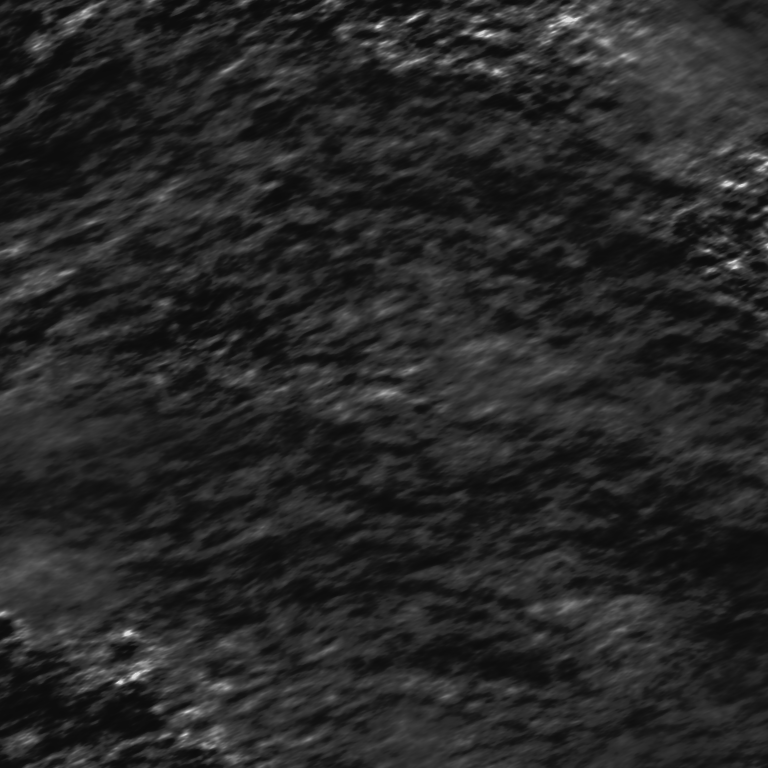
This texture is drawn by a WebGL 2 fragment shader. Its source:

```glsl
#version 300 es
precision highp float;

uniform vec2 u_resolution;
out vec4 fragColor;

// Tone curve
const float FLOOR_TONE = 0.047;
const float MID_TONE = 0.11;
const float SHADOW_SLOPE = 1.15;
const float LIGHT_SLOPE = 0.46;
const float TONE_SHIFT = 0.24;

// Layer scales and strengths
const vec2 PATCH_SCALE = vec2(3.2, 8.5);
const vec2 RELIEF_SCALE = vec2(11.0, 28.0);
const vec2 GRAIN_SCALE = vec2(42.0, 115.0);
const float PATCH_GAIN = 0.62;
const float RELIEF_GAIN = 0.6;
const float GRAIN_GAIN = 0.85;
const float GRAIN_ANGLE = 0.4;
const float RELIEF_ANGLE = 0.14;

// Large shapes
const float ARCH_BEND = 0.6;
const float WARP = 0.1;
const float NOISE_SPREAD = 0.13;
const float RELIEF_SPREAD = 0.09;
const vec2 LIGHT_STEP = vec2(-0.006, 0.011);

float hash(vec2 cell) {
    return fract(sin(dot(cell, vec2(127.1, 311.7))) * 43758.5453);
}

float valueNoise(vec2 p) {
    vec2 cell = floor(p);
    vec2 f = fract(p);
    f = f * f * (3.0 - 2.0 * f);
    float low = mix(hash(cell), hash(cell + vec2(1.0, 0.0)), f.x);
    float high = mix(hash(cell + vec2(0.0, 1.0)), hash(cell + vec2(1.0, 1.0)), f.x);
    return mix(low, high, f.y);
}

// Layered noise with zero mean
float fbm(vec2 p, int octaves) {
    float sum = 0.0;
    float total = 0.0;
    float amplitude = 0.5;
    for (int i = 0; i < octaves; i++) {
        sum += amplitude * (valueNoise(p) - 0.5);
        total += amplitude;
        amplitude *= 0.5;
        p = p * 2.03 + vec2(17.3, 9.1);
    }
    return sum / total;
}

vec2 rotate(vec2 p, float angle) {
    float c = cos(angle);
    float s = sin(angle);
    return vec2(c * p.x + s * p.y, c * p.y - s * p.x);
}

// Soft elliptical spot
float spot(vec2 p, vec2 centre, vec2 radius) {
    vec2 d = (p - centre) / radius;
    return exp(-dot(d, d));
}

float height(vec2 p) {
    return fbm(rotate(p, RELIEF_ANGLE) * RELIEF_SCALE + 31.0, 4);
}

void main() {
    vec2 uv = gl_FragCoord.xy / u_resolution;

    // Arched, wavy strata
    vec2 wave = vec2(fbm(uv * 4.0 + 3.0, 3), fbm(uv * 4.0 + 57.0, 3));
    vec2 soft = uv + WARP * wave;
    vec2 strata = soft;
    float offCentre = uv.x - 0.42;
    strata.y += ARCH_BEND * uv.y * offCentre * offCentre;

    // Broad light and dark areas
    float tone = PATCH_GAIN * fbm(strata * PATCH_SCALE + 11.0, 5) / NOISE_SPREAD;
    float haze = spot(soft, vec2(0.97, 0.95), vec2(0.26, 0.2));
    float band = (strata.y - 0.44) / 0.08;
    tone -= 0.75 * exp(-band * band);
    tone -= 1.2 * spot(soft, vec2(0.98, 0.2), vec2(0.15, 0.12));
    tone -= 1.0 * spot(soft, vec2(0.04, 0.79), vec2(0.16, 0.1));
    tone += 0.45 * haze;

    // Rough outcrop with a bright rim in the lower corner
    float edge = length((soft - vec2(0.05, 0.0)) * vec2(0.8, 1.2)) - 0.2;
    edge += 0.14 * fbm(uv * 18.0, 3);
    float rim = exp(-edge * edge / 0.0012);
    float outcrop = 1.0 - smoothstep(-0.04, 0.0, edge);
    tone += 1.1 * rim - 1.2 * outcrop;

    // Where the surface is coarse or calm
    float rough = mix(0.5, 1.15, smoothstep(0.42, 0.68, strata.y));
    rough *= 0.65 + 0.7 * smoothstep(-0.12, 0.14, fbm(strata * vec2(3.0, 5.0) + 83.0, 3));
    rough = rough * (1.0 - 0.65 * haze) + 0.4 * rim + 0.9 * outcrop;

    // Side-lit folds and slanted fine grain
    float relief = (height(strata) - height(strata + LIGHT_STEP)) / RELIEF_SPREAD;
    vec2 grainPoint = rotate(uv + 0.2 * WARP * wave, GRAIN_ANGLE);
    float grain = fbm(grainPoint * GRAIN_SCALE, 3) / NOISE_SPREAD;
    tone += rough * (RELIEF_GAIN * relief + GRAIN_GAIN * grain) + TONE_SHIFT;

    float slope = tone < 0.0 ? SHADOW_SLOPE : LIGHT_SLOPE;
    float grey = FLOOR_TONE + MID_TONE * exp(slope * tone);
    fragColor = vec4(vec3(min(grey, 0.85)), 1.0);
}
```
